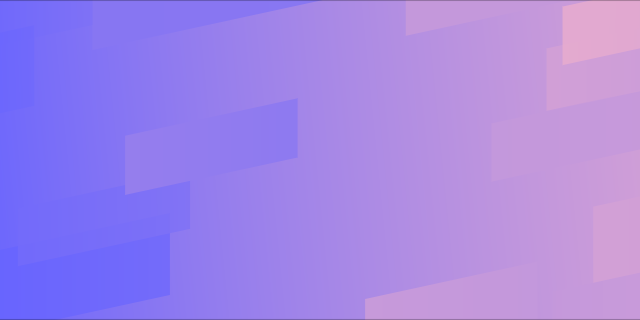
A Shadertoy shader for this background:

```glsl
const float SLOPE = 0.217;
const int PANELS = 13;

// Panels from back to front: left and right sides
const vec2 SIDES[PANELS] = vec2[](
    vec2(-0.1, 0.531), vec2(0.056, 0.594), vec2(0.391, 0.930),
    vec2(0.289, 1.1), vec2(-0.1, 0.289), vec2(-0.1, 0.107),
    vec2(1.268, 1.81), vec2(1.708, 2.1), vec2(1.758, 2.1),
    vec2(1.536, 2.1), vec2(1.854, 2.1), vec2(1.141, 1.680),
    vec2(1.727, 2.1));

// Lower and upper edges, measured after removing the slope
const vec2 LEVELS[PANELS] = vec2[](
    vec2(-0.037, 0.219), vec2(0.156, 0.337), vec2(0.306, 0.491),
    vec2(0.781, 1.2), vec2(0.859, 1.2), vec2(0.646, 0.898),
    vec2(0.613, 1.2), vec2(0.283, 0.478), vec2(0.415, 0.598),
    vec2(0.099, 0.281), vec2(-0.288, -0.048), vec2(-0.6, -0.182),
    vec2(-0.7, -0.286));

// Tone at the left side, tone at the right side, opacity
const vec3 FILLS[PANELS] = vec3[](
    vec3(0.0, 0.11, 1.0), vec3(0.10, 0.20, 0.85), vec3(0.37, 0.31, 1.0),
    vec3(0.26, 0.27, 1.0), vec3(0.04, 0.19, 0.85), vec3(0.0, 0.07, 0.7),
    vec3(0.74, 0.74, 1.0), vec3(0.84, 0.80, 1.0), vec3(1.0, 0.96, 0.92),
    vec3(0.73, 0.76, 1.0), vec3(0.85, 0.83, 1.0), vec3(0.76, 0.73, 1.0),
    vec3(0.74, 0.78, 1.0));

vec3 blueToPink(float tone) {
    const vec3 blue = vec3(0.40, 0.39, 1.0);
    const vec3 pink = vec3(0.90, 0.67, 0.81);
    return mix(blue, pink, tone);
}

// Gently tilted gradient that flattens toward the right
float backdropTone(vec2 uv) {
    float u = uv.x + 0.05 * (uv.y - 0.5);
    return 0.07 + 0.95 * u - 0.2 * u * u;
}

// Coverage of a box with vertical sides and sloping edges
float panelMask(vec2 p, vec2 sides, vec2 levels, float pixel) {
    float level = p.y - SLOPE * p.x;
    vec2 inside = min(vec2(p.x, level) - vec2(sides.x, levels.x),
                      vec2(sides.y, levels.y) - vec2(p.x, level));
    return clamp(min(inside.x, inside.y) / pixel + 0.5, 0.0, 1.0);
}

void mainImage(out vec4 fragColor, in vec2 fragCoord) {
    vec2 uv = fragCoord / iResolution.xy;
    vec2 p = uv * vec2(2.0, 1.0);
    float pixel = 1.0 / iResolution.y;
    vec3 color = blueToPink(backdropTone(uv));

    // Layered panels
    for (int i = 0; i < PANELS; i++) {
        vec2 sides = SIDES[i];
        vec3 fill = FILLS[i];
        float across = (p.x - sides.x) / (sides.y - sides.x);
        vec3 panelColor = blueToPink(mix(fill.x, fill.y, clamp(across, 0.0, 1.0)));
        color = mix(color, panelColor, fill.z * panelMask(p, sides, LEVELS[i], pixel));
    }

    // Thin dark rim along the top and bottom
    float rimDistance = min(uv.y, 1.0 - uv.y);
    float rim = 1.0 - smoothstep(0.002, 0.002 + pixel, rimDistance);
    color *= 1.0 - 0.25 * rim;

    fragColor = vec4(color, 1.0);
}
```
